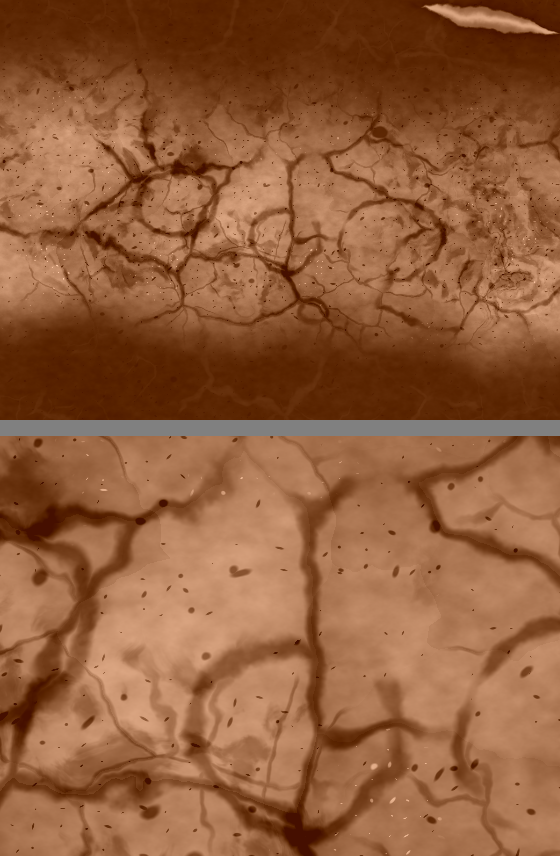
Top, the full canvas; bottom, a detail of the centre.
Give the GLSL for this texture, as a Shadertoy shader.

```glsl
#define SHADOW_TONE 0.350
#define LIGHT_TONE 0.715
#define TONE_TINT vec3(0.0, -0.21, -0.35)
#define MOTTLE 0.36
#define FACET_CONTRAST 0.13
#define GRAIN 0.15
#define VEIN_DEPTH 0.23
#define SPECK_DEPTH 0.27
#define STRAND_DEPTH 0.20

float hash(vec2 p) {
    vec3 q = fract(p.xyx * 0.1031);
    q += dot(q, q.yzx + 33.33);
    return fract((q.x + q.y) * q.z);
}

vec2 hash2(vec2 p) { return vec2(hash(p), hash(p + 57.3)); }

float noise(vec2 p) {
    vec2 i = floor(p), f = fract(p);
    f = f * f * (3.0 - 2.0 * f);
    vec2 e = vec2(0, 1);
    return mix(mix(hash(i), hash(i + e.yx), f.x),
               mix(hash(i + e.xy), hash(i + e.yy), f.x), f.y);
}

float fbm(vec2 p) {
    float sum = 0.0, amp = 0.516;
    for (int i = 0; i < 5; i++) {
        sum += amp * noise(p);
        p = mat2(1.6, 1.2, -1.2, 1.6) * p + 7.7;
        amp *= 0.5;
    }
    return sum;
}

// Voronoi cells: x = distance to the border, y = random cell tone
vec2 facets(vec2 p) {
    vec2 cell = floor(p), f = fract(p), nearest = vec2(0), id = vec2(0);
    float best = 9.0, border = 9.0;
    for (int k = 0; k < 9; k++) {
        vec2 g = vec2(k % 3 - 1, k / 3 - 1);
        vec2 r = g + hash2(cell + g) - f;
        if (dot(r, r) < best) { best = dot(r, r); nearest = r; id = g; }
    }
    for (int k = 0; k < 25; k++) {
        vec2 g = id + vec2(k % 5 - 2, k / 5 - 2);
        vec2 r = g + hash2(cell + g) - f;
        vec2 across = r - nearest;
        if (dot(across, across) > 1e-4)
            border = min(border, dot(0.5 * (r + nearest), normalize(across)));
    }
    return vec2(border, hash(cell + id + 3.1));
}

float line(float d, float width) { return 1.0 - smoothstep(width * 0.2, width, abs(d)); }

// One randomly turned, flattened fleck per cell
float flecks(vec2 p, float scale, float density) {
    vec2 cell = floor(p * scale);
    vec2 d = fract(p * scale) - 0.3 - 0.4 * hash2(cell);
    float turn = 2.0 * hash(cell + 11.0) - 0.7, size = hash(cell + 23.0);
    d = mat2(cos(turn), -sin(turn), sin(turn), cos(turn)) * d;
    d.y *= 1.0 + 2.5 * hash(cell + 31.0);
    float radius = 0.06 + 0.2 * size * size * size;
    return step(hash(cell + 43.0), density)
         * (1.0 - smoothstep(radius * 0.5, radius * 1.2, length(d)));
}

// Large curved veins: centre, radii
const vec4 RINGS[4] = vec4[4](
    vec4(0.69, 0.44, 0.09, 0.075), vec4(0.94, 0.43, 0.115, 0.09),
    vec4(0.42, 0.52, 0.10, 0.085), vec4(0.75, 0.25, 0.03, 0.028));

void mainImage(out vec4 fragColor, in vec2 fragCoord) {
    vec2 p = fragCoord / iResolution.y;
    vec2 warp = vec2(fbm(p * 5.0), fbm(p * 5.0 + 17.0)) - 0.5;
    vec2 ripple = vec2(fbm(p * 20.0 + 5.0), fbm(p * 20.0 + 41.0)) - 0.5;
    vec2 q = p + 0.16 * warp + 0.03 * ripple;

    // Lit band between two shadows
    float tilted = p.y + 0.07 * (p.x - 0.67) + 0.10 * warp.x + 0.03 * ripple.y;
    float light = (1.0 - smoothstep(0.60, 0.91, tilted)) * smoothstep(0.13, 0.34, tilted);
    float tone = mix(SHADOW_TONE, LIGHT_TONE, light);

    // Broad stains, facets and grain
    vec2 plate = facets(q * 4.5 + 2.0), shard = facets(q * 10.0 + 9.0);
    tone += (0.15 + 0.85 * light) * MOTTLE * (fbm(p * 4.0 + 30.0) - 0.5);
    tone += light * FACET_CONTRAST * (plate.y + 0.5 * shard.y - 0.75);
    tone += (0.35 + 0.65 * light) * GRAIN * (fbm(p * vec2(55.0, 75.0)) - 0.5);
    float busy = smoothstep(0.42, 0.60, fbm(p * 5.0 + 63.0));
    tone -= light * busy * 0.17 * smoothstep(0.48, 0.72, fbm(q * 34.0));

    // Veins: dark in the light, faintly pale in the shadow
    float thickness = fbm(p * 7.0 + 80.0);
    float vein = line(plate.x / 4.5, 0.003 + 0.012 * thickness) * smoothstep(0.38, 0.56, thickness);
    vein = max(vein, 0.6 * line(shard.x / 10.0, 0.004) * smoothstep(0.45, 0.6, fbm(p * 9.0 + 12.0)));
    for (int i = 0; i < 4; i++) {
        vec4 ring = RINGS[i];
        vec2 d = (p + 0.07 * warp + 0.03 * ripple - ring.xy) / ring.zw;
        float fade = smoothstep(0.28, 0.48, fbm(p * 8.0 + float(i) * 13.0));
        vein = max(vein, fade * line((length(d) - 1.0) * ring.w, 0.004 + 0.009 * thickness));
    }
    tone += vein * mix(0.035, -VEIN_DEPTH, light);
    tone -= light * 0.06 * exp(-plate.x * 14.0);

    // Fibrous strands on the right
    float across = p.x - 1.21 + 0.22 * (p.y - 0.38) + 0.08 * warp.x;
    float strip = exp(-across * across * 190.0) * smoothstep(0.12, 0.25, p.y) * (1.0 - smoothstep(0.55, 0.72, p.y));
    float strand = 1.0 - abs(2.0 * noise(vec2(across * 48.0 + 9.0 * ripple.x, p.y * 9.0)) - 1.0);
    tone -= light * strip * STRAND_DEPTH * (0.25 + pow(strand, 3.0)) * (0.5 + fbm(p * 40.0));

    // Dark flecks, pale crumbs and a pit
    vec2 rough = p + 0.012 * ripple;
    float dark = max(flecks(rough, 26.0, 0.28), flecks(rough + 3.0, 58.0, 0.25 + 0.3 * busy));
    tone -= (0.12 + 0.88 * light) * SPECK_DEPTH * dark;
    float crumbs = smoothstep(0.60, 0.68, fbm(p * 8.0 + 21.0));
    tone += light * crumbs * 0.25 * flecks(rough + 8.0, 75.0, 0.7);
    float pit = length((rough - vec2(0.903, 0.686)) / vec2(0.021, 0.017));
    tone = mix(tone, 0.34, 0.9 * (1.0 - smoothstep(0.75, 1.1, pit)));

    // Glossy sliver in the upper right shadow
    vec2 g = p - vec2(1.168, 0.951);
    g.y += 0.186 * g.x + 0.03 * ripple.x;
    float edge = abs(g.y) - 0.025 * (1.0 - g.x * g.x / 0.026);
    tone -= 0.07 * exp(-max(edge, 0.0) * 60.0);
    float sheen = 0.57 + 0.28 * exp(-g.y * g.y * 9000.0);
    tone = mix(tone, sheen, 1.0 - smoothstep(-0.004, 0.003, edge));

    fragColor = vec4(clamp(max(tone, 0.27) + TONE_TINT, 0.0, 1.0), 1.0);
}
```
